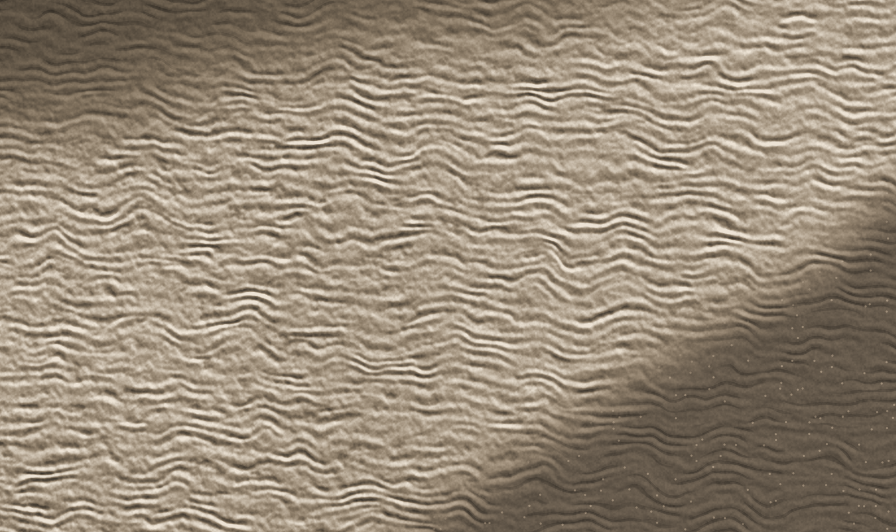
A Shadertoy shader for this texture:

```glsl
// Rippled sandy stone raked by a diagonal band of sunlight between two soft shadows.

float hash(vec2 cell) {
    vec3 q = fract(cell.xyx * vec3(0.1031, 0.1030, 0.0973));
    q += dot(q, q.yzx + 33.33);
    return fract((q.x + q.y) * q.z);
}

// Smooth value noise in -1..1
float noise(vec2 p) {
    vec2 cell = floor(p), f = fract(p);
    f = f * f * f * (f * (f * 6.0 - 15.0) + 10.0);
    float low = mix(hash(cell), hash(cell + vec2(1, 0)), f.x);
    float high = mix(hash(cell + vec2(0, 1)), hash(cell + vec2(1, 1)), f.x);
    return 2.0 * mix(low, high, f.y) - 1.0;
}

// Bends level rows into gently falling, scalloped ones
vec2 bend(vec2 p) {
    float column = p.x + 0.06 * p.y + 0.03 * noise(p * 5.0);
    float scallop = 0.0045 * sin(column * 35.0) + 0.002 * sin(column * 70.0 + 1.0);
    float warp = 0.014 * noise(p * vec2(11.0, 8.0)) + 0.006 * noise(p * vec2(30.0, 32.0) + 17.0);
    return vec2(p.x, p.y + 0.09 * p.x + scallop + warp);
}

// Two wave trains whose beats fork and break the ripples
float ripple(vec2 rows) {
    float first = sin(6.2832 * (rows.y * 44.0 + 0.4 * noise(rows * vec2(16.0, 20.0) + 61.0)));
    float second = sin(6.2832 * (rows.y * 55.0 - rows.x * 4.0));
    return 0.68 * first + 0.36 * second;
}

// Short ridges with rounded lumps on top
float height(vec2 p) {
    vec2 rows = bend(p);
    vec2 turned = mat2(0.8, -0.6, 0.6, 0.8) * p;
    float strength = 0.68 + 0.5 * noise(p * vec2(18.0, 27.0) + 41.0);
    float ridge = strength * ripple(rows) + 0.95 * noise(rows * vec2(20.0, 76.0) + 11.0);
    float lumps = 0.7 * noise(turned * 62.0 + 7.0) + 0.42 * noise(turned * 128.0 + 3.0);
    return ridge + lumps * mix(1.15, 0.8, smoothstep(0.1, 1.4, p.x));
}

// Round pale crumbs, a few cells in a hundred
float crumbs(vec2 p) {
    vec2 cell = floor(p);
    vec2 middle = 0.3 + 0.4 * vec2(hash(cell + 71.0), hash(cell + 137.0));
    return step(0.94, hash(cell)) * (1.0 - smoothstep(0.08, 0.3, length(p - cell - middle)));
}

void mainImage(out vec4 fragColor, in vec2 fragCoord) {
    vec2 p = fragCoord / iResolution.y;

    // Relief from the slope towards the light, with dark hollows
    vec2 towardsLight = vec2(0.0016, 0.0045);
    float here = height(p);
    float slope = here - height(p + towardsLight);
    float relief = slope / (1.0 + 0.3 * abs(slope));
    float hollow = smoothstep(-0.35, -1.5, here);
    float grain = noise(p * 270.0) + 0.5 * noise(p * 410.0 + 9.0);

    // Sunlit band between the upper left and lower right shadows
    float wobble = 0.025 * noise(p * 4.0 + 5.0);
    float upper = p.y - 0.73 - 0.23 * p.x + wobble;
    float lower = p.y + 0.546 - 0.71 * p.x + wobble;
    float upperLight = 1.0 - smoothstep(-0.13, 0.16, upper);
    float lowerLight = smoothstep(-0.13, 0.09, lower);
    float light = upperLight * lowerLight;

    // Sunlit and shaded tones
    float glow = 0.04 * smoothstep(0.9, 1.6, p.x) + 0.025 * noise(p * 3.0);
    float sunlit = 0.668 + glow + 0.235 * relief - 0.09 * hollow + 0.03 * grain;
    float groove = smoothstep(0.5, 0.85, -ripple(bend(p)));
    float shaded = 0.39 + 0.06 * relief - 0.05 * groove + 0.02 * grain;
    shaded -= 0.22 * max(upper - 0.08, 0.0);
    shaded += 0.2 * crumbs(p * 95.0) * (1.0 - lowerLight);
    float tone = clamp(mix(shaded, sunlit, light), 0.16, 0.93);

    // Warm brown in the darks, pale cream in the lights
    vec3 tint = mix(vec3(1.0, 0.88, 0.725), vec3(1.0, 0.96, 0.9), smoothstep(0.45, 0.96, tone));
    tint = mix(tint, vec3(1.0, 0.89, 0.77), 0.5 * (1.0 - lowerLight));
    fragColor = vec4(tone * tint, 1.0);
}
```
